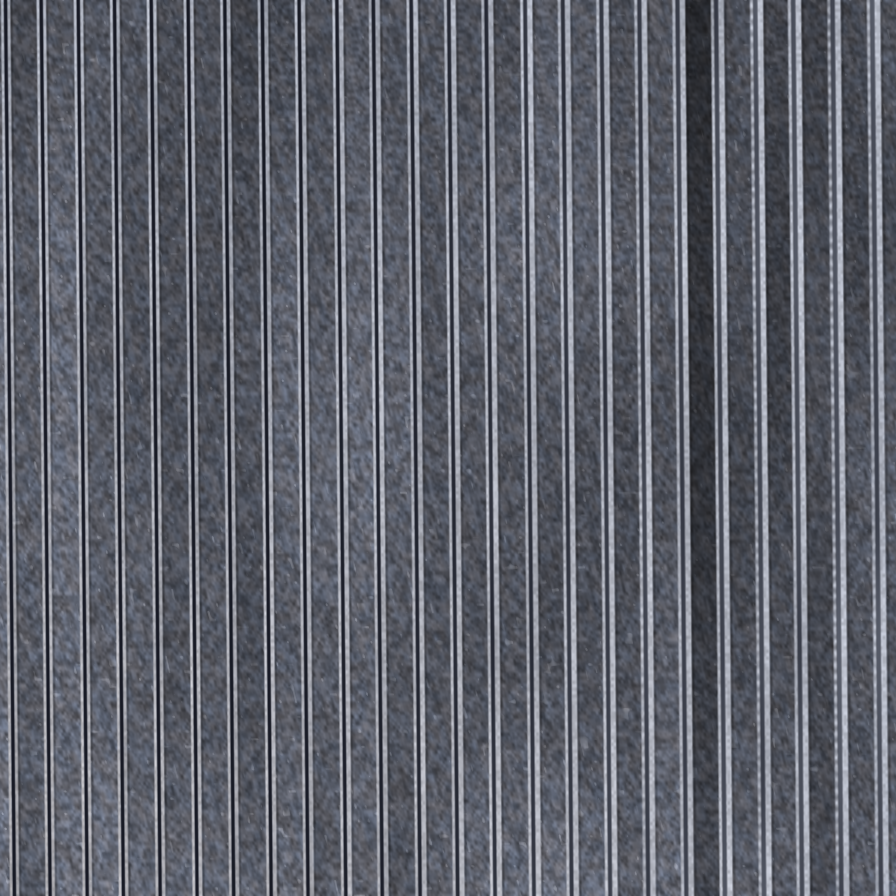
This texture is drawn by a Shadertoy shader. Its source:

```glsl
const float FIRST_GROOVE = 0.0055;   // groove 0 at the top edge
const float PITCH = 0.0405;          // spacing at the left side
const float PITCH_GROWTH = 0.0000677; // widening toward the right
const float LEAN = 0.0100;           // sideways drift from top to bottom
const float GROOVE_HALF = 0.0021;
const float LEFT_EDGE_HALF = 0.0015;
const float RIGHT_EDGE_HALF = 0.0025;
const float SOFTNESS = 0.0013;
const float DARK_STRIP = 18.0;
const float BEADS = 78.0;
const float GRAIN = 0.72;
const vec2 GRAIN_SCALE = vec2(215.0, 150.0);
const vec3 PANEL = vec3(0.335, 0.348, 0.388);
const vec3 GROOVE = vec3(0.09, 0.10, 0.14);
const vec3 WORN_GROOVE = vec3(0.36, 0.38, 0.43);
const vec3 EDGE = vec3(0.73, 0.75, 0.80);
const vec3 WARM_TINT = vec3(1.04, 1.0, 0.95);

float hash(vec2 p) {
    return fract(sin(dot(p, vec2(127.1, 311.7))) * 43758.5453);
}

float noise(vec2 p) {
    vec2 i = floor(p), f = fract(p);
    f = f * f * (3.0 - 2.0 * f);
    return mix(mix(hash(i), hash(i + vec2(1, 0)), f.x),
               mix(hash(i + vec2(0, 1)), hash(i + vec2(1, 1)), f.x), f.y);
}

// Soft vertical band centred on zero
float band(float d, float halfWidth) {
    float s = max(SOFTNESS, 0.7 / iResolution.x);
    return 1.0 - smoothstep(halfWidth - s, halfWidth + s, abs(d));
}

// Continuous groove index: inverse of PITCH * k + PITCH_GROWTH * k * k
float grooveIndex(float x) {
    return (sqrt(PITCH * PITCH + 4.0 * PITCH_GROWTH * x) - PITCH) / (2.0 * PITCH_GROWTH);
}

vec3 panelColor(vec2 uv, float strip) {
    // Slanted fine grain with sparse pale specks
    vec2 g = (uv + vec2(0.22 * uv.y, 0.0)) * GRAIN_SCALE;
    float grain = 0.6 * noise(g) + 0.4 * noise(g * 1.7 + 17.0) - 0.5;
    float speck = smoothstep(0.84, 1.0, noise(g * 0.8 + 53.0));
    float hue = noise(g * 0.6 + 91.0) - 0.5;

    // Broad light falloff and uneven strips
    float light = 1.24 - 0.28 * uv.x - 0.22 * uv.y;
    light += 0.30 * (noise(uv * vec2(5.0, 4.0) + 3.0) - 0.5);
    light += 0.16 * (hash(vec2(strip, 4.0)) - 0.5);
    light += 0.22 * (noise(vec2(strip * 3.7, uv.y * 3.0)) - 0.5);
    if (strip == DARK_STRIP) light *= mix(0.76, 0.52, uv.y);

    vec3 tint = 1.0 + hue * vec3(0.08, 0.0, -0.08);
    return PANEL * tint * light * (1.0 + GRAIN * grain) + 0.13 * speck * light;
}

void mainImage(out vec4 fragColor, in vec2 fragCoord) {
    vec2 uv = fragCoord / iResolution.xy;
    float k = grooveIndex(uv.x - FIRST_GROOVE - LEAN * (1.0 - uv.y));
    float id = floor(k + 0.5);
    float d = (k - id) * (PITCH + 2.0 * PITCH_GROWTH * k);
    d += 0.0016 * (hash(vec2(id, 9.0)) - 0.5);

    vec3 color = panelColor(uv, floor(k));

    // Grooves grow wider and paler toward the right
    float side = smoothstep(0.25, 1.0, uv.x);
    float wear = noise(vec2(id * 5.3, uv.y * 7.0));
    d /= 1.0 + 0.2 * side;

    // Beaded left edge, smooth right edge
    float bead = 0.5 + 0.5 * sin(6.28318 * BEADS * uv.y + 6.0 * hash(vec2(id, 2.0)));
    float beadAmount = side * hash(vec2(id, 6.0)) * 0.5;
    float leftGlow = (0.78 + 0.26 * wear) * (1.0 - beadAmount * bead);
    float rightGlow = mix(0.80, 0.94, side) + 0.24 * (wear - 0.5);
    float rightHalf = RIGHT_EDGE_HALF * mix(0.68, 1.1, smoothstep(0.0, 0.6, uv.x));
    float fineGrain = 0.90 + 0.20 * noise(uv * vec2(300.0, 260.0));
    vec3 edge = EDGE * fineGrain * mix(vec3(1.0), WARM_TINT, (1.0 - uv.x) * (1.0 - uv.y));

    color = mix(color, GROOVE, band(d, GROOVE_HALF));
    color = mix(color, WORN_GROOVE, band(d, GROOVE_HALF) * side * (0.5 + 0.5 * wear));
    color = mix(color, edge, leftGlow * band(d + 0.0037, LEFT_EDGE_HALF));
    color = mix(color, edge, rightGlow * band(d - 0.0019 - rightHalf, rightHalf));

    // Thin shadow beside the right edge
    color *= 1.0 - 0.22 * band(d - 0.0032 - 2.0 * rightHalf, 0.0012);

    fragColor = vec4(clamp(color, 0.0, 1.0), 1.0);
}
```
